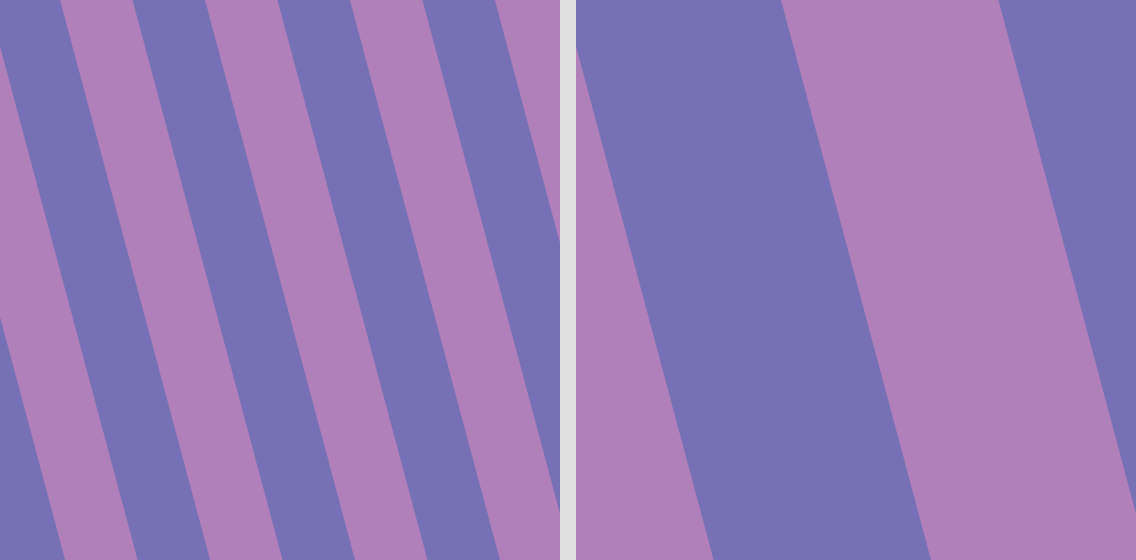
Left: the whole. Right: its middle third, enlarged.
A three.js fragment shader for this pattern:

```glsl
// Flat two-colour diagonal stripes, equal in width, leaning 15 degrees from vertical.
// A coordinate across the stripes is folded into a signed distance to the nearest
// edge, which is then smoothed over one pixel.

varying vec2 vUv;

// Signed distance to the edge of bands filling half of each period, positive inside;
// one band starts at zero.
float stripeDistance(float across, float period) {
  float fromBandCentre = abs(fract(across / period + 0.25) - 0.5);
  return (0.25 - fromBandCentre) * period;
}

void main() {
  vec3 blue = vec3(0.463, 0.439, 0.710);
  vec3 orchid = vec3(0.694, 0.498, 0.725);

  // Position across the stripes, with an edge running through the canvas centre
  float tilt = radians(15.0);
  float across = dot(vUv - 0.5, vec2(cos(tilt), sin(tilt)));

  // Pixel size from the continuous coordinate, so the fold leaves no seams
  float pixel = length(vec2(dFdx(across), dFdy(across)));
  float coverage = clamp(stripeDistance(across, 0.25) / pixel + 0.5, 0.0, 1.0);

  gl_FragColor = vec4(mix(blue, orchid, coverage), 1.0);
}
```
